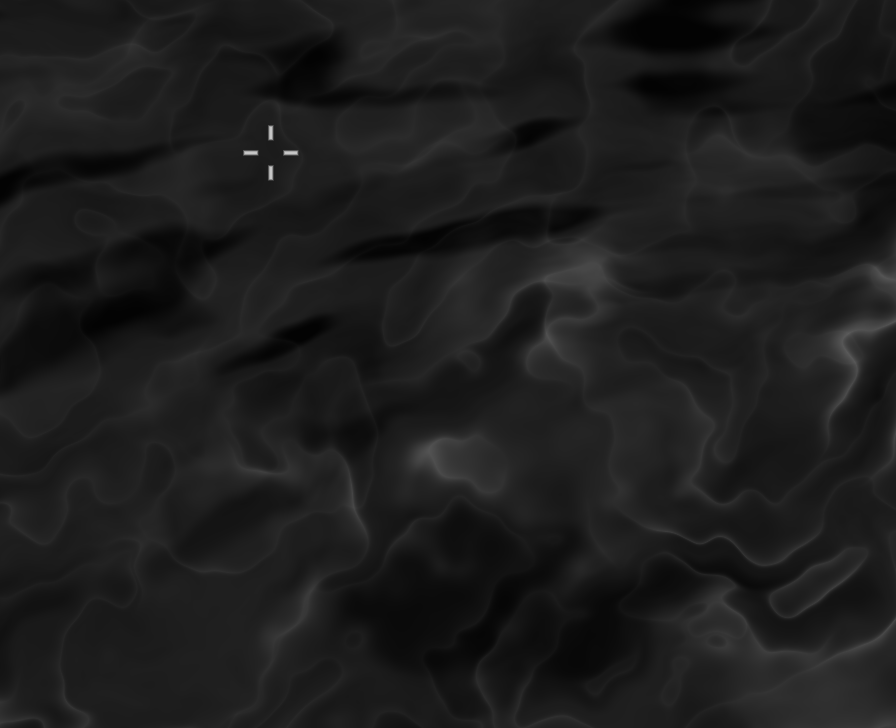
This texture is drawn by a Shadertoy shader. Its source:

```glsl
// Dark rippled water at night: shadowed wave troughs, pale folded wisps and a small cross mark.

const float BASE_TONE = 0.106;
const float MOTTLE = 0.10;           // contrast of the soft cloudy variation
const float TROUGH_DEPTH = 0.095;    // darkness of the slanted lenses
const float HOLLOW_DEPTH = 0.065;    // darkness beside the folds
const float WISP_GLOW = 0.23;
const float FAINT_GLOW = 0.035;
const vec2 TROUGH_FREQ = vec2(3.6, 11.5);
const vec2 FOLD_FREQ = vec2(2.7, 4.4);
const float FOLD_WARP = 1.7;
const float SLOPE_LOW = 0.52;        // tilt of the waves near and far
const float SLOPE_HIGH = 0.12;
const vec2 MARK_CENTER = vec2(0.372, 0.79);
const vec2 MARK_ARM = vec2(0.0095, 0.0028);
const float MARK_OFFSET = 0.0275;
const float MARK_TONE = 0.78;

vec2 gradientAt(vec2 cell) {
    float angle = 6.2832 * fract(sin(dot(cell, vec2(127.1, 311.7))) * 43758.5);
    return vec2(cos(angle), sin(angle));
}

float gradientNoise(vec2 p) {
    vec2 i = floor(p), f = fract(p);
    vec2 u = f * f * f * (f * (f * 6.0 - 15.0) + 10.0);
    vec2 e = vec2(0.0, 1.0);
    float low = mix(dot(gradientAt(i), f),
                    dot(gradientAt(i + e.yx), f - e.yx), u.x);
    float high = mix(dot(gradientAt(i + e.xy), f - e.xy),
                     dot(gradientAt(i + e.yy), f - e.yy), u.x);
    return mix(low, high, u.y);
}

float fbm(vec2 p) {
    float sum = 0.0, amp = 0.5;
    for (int k = 0; k < 4; k++) {
        sum += amp * gradientNoise(p);
        p = mat2(1.6, 1.2, -1.2, 1.6) * p + 7.3;
        amp *= 0.5;
    }
    return sum;
}

vec2 warpField(vec2 p) {
    return vec2(fbm(p + 3.1), fbm(p + 17.7));
}

// Crease along the zero line: crisp on one side, fading on the other.
float crease(float n) {
    return n > 0.0 ? exp(-8.0 * n) : exp(24.0 * n);
}

// Four short arms around an empty centre.
float crossMark(vec2 p) {
    vec2 q = abs(p - MARK_CENTER);
    q = q.x > q.y ? q : q.yx;
    vec2 d = abs(q - vec2(MARK_OFFSET, 0.0)) - MARK_ARM;
    return 1.0 - smoothstep(-0.002, 0.002, max(d.x, d.y));
}

void mainImage(out vec4 fragColor, in vec2 fragCoord) {
    vec2 p = fragCoord / iResolution.y;

    // Wave coordinates: slanted in front, flatter and denser far away.
    float slope = mix(SLOPE_LOW, SLOPE_HIGH, smoothstep(0.35, 1.0, p.y));
    vec2 wave = vec2(p.x, p.y * (0.6 + 0.4 * p.y) - slope * p.x);
    float calm = smoothstep(-0.12, 0.32, p.y - 0.6 * p.x - 0.08);
    vec2 warp = warpField(p * 2.6);

    // Dark lens-shaped troughs, mostly at upper left.
    float ripple = gradientNoise(wave * TROUGH_FREQ + 1.1 * warp + 5.0);
    float trough = smoothstep(0.06, 0.42, ripple) * mix(0.25, 1.0, calm);

    // Folded wisps, mostly at lower right.
    vec2 foldPos = vec2(p.x, p.y - 0.4 * p.x) * FOLD_FREQ + FOLD_WARP * warp;
    float fold = gradientNoise(foldPos + 11.0);
    float fineFold = gradientNoise(foldPos * 1.8 + 0.8 * warp.yx + 31.0);
    float patches = smoothstep(-0.12, 0.42, gradientNoise(p * 3.4 + 9.4));
    float patches2 = smoothstep(0.0, 0.45, gradientNoise(p * 4.1 + 23.6));
    float wisps = crease(fold) * patches + 0.6 * crease(fineFold) * patches2;
    wisps *= mix(1.0, 0.2, calm);
    float hollow = smoothstep(0.02, 0.42, -fold) * mix(1.0, 0.25, calm);

    // Cloudy film, drawn out along the waves.
    float film = fbm(vec2(wave.x * 2.5, wave.y * 5.0) + 2.0 * warp + 40.0);

    float tone = BASE_TONE + MOTTLE * film;
    tone -= TROUGH_DEPTH * trough + HOLLOW_DEPTH * hollow;
    tone += WISP_GLOW * wisps * (0.8 + film);
    tone += FAINT_GLOW * crease(fineFold);
    tone = mix(max(tone, 0.012), MARK_TONE, crossMark(p));

    fragColor = vec4(vec3(tone), 1.0);
}
```
